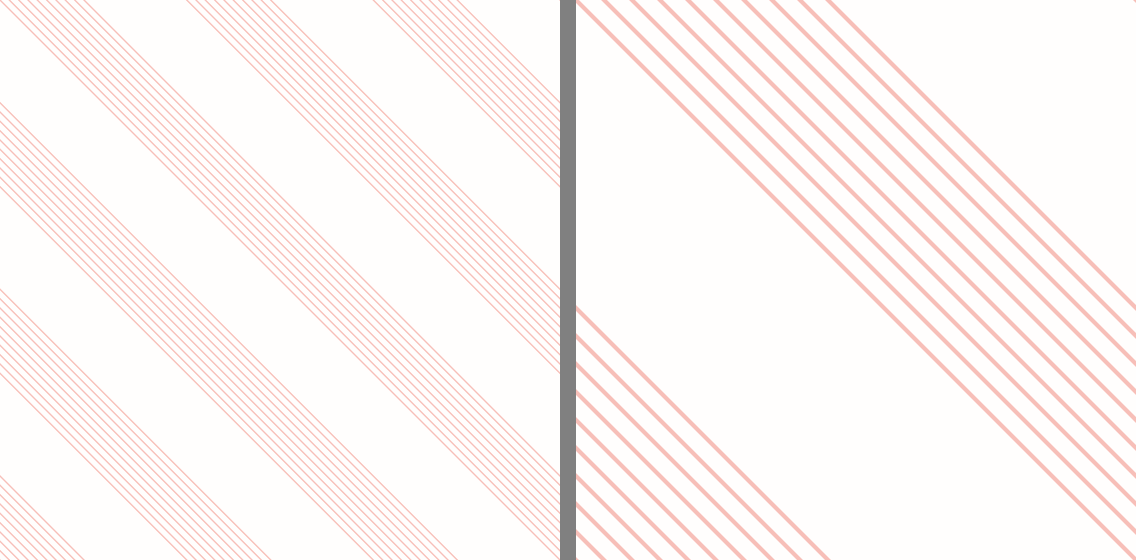
Left: the whole. Right: its middle third, enlarged.
Write a Shadertoy shader that draws this pattern.

```glsl
// Diagonal pinstripe bands: groups of ten thin pink threads on near-white,
// falling from upper left to lower right. A single diagonal coordinate is cut
// into evenly spaced threads, and only half of each repeat is drawn; it tiles.

const float REPEATS = 3.0;             // bands across and down
const float THREADS_PER_REPEAT = 20.0; // thread slots in one repeat
const float THREADS_DRAWN = 10.0;      // slots that carry a thread
const float THREAD_WIDTH = 0.21;       // share of the thread spacing

const vec3 PAPER = vec3(1.0, 0.995, 0.994);
const vec3 PINK = vec3(0.97, 0.75, 0.72);

// Smoothed coverage of a line, given the distance from its centre.
float lineCoverage(float dist, float width, float pixel) {
    return clamp((0.5 * width - dist) / pixel + 0.5, 0.0, 1.0);
}

// Threads centred on whole numbers, drawn for the first slots of each group.
float threadBands(float position, float group, float drawn, float width, float pixel) {
    float index = floor(position + 0.5);
    float slot = mod(index, group);
    float inBand = 1.0 - step(drawn - 0.5, slot);
    return inBand * lineCoverage(abs(position - index), width, pixel);
}

void mainImage(out vec4 fragColor, in vec2 fragCoord) {
    vec2 uv = fragCoord / iResolution.xy;

    // Diagonal coordinate in thread spacings, and one pixel in the same units
    float density = REPEATS * THREADS_PER_REPEAT;
    float position = (uv.x + uv.y) * density;
    float pixel = length(1.0 / iResolution.xy) * density;

    float ink = threadBands(position, THREADS_PER_REPEAT, THREADS_DRAWN, THREAD_WIDTH, pixel);
    fragColor = vec4(mix(PAPER, PINK, ink), 1.0);
}
```
